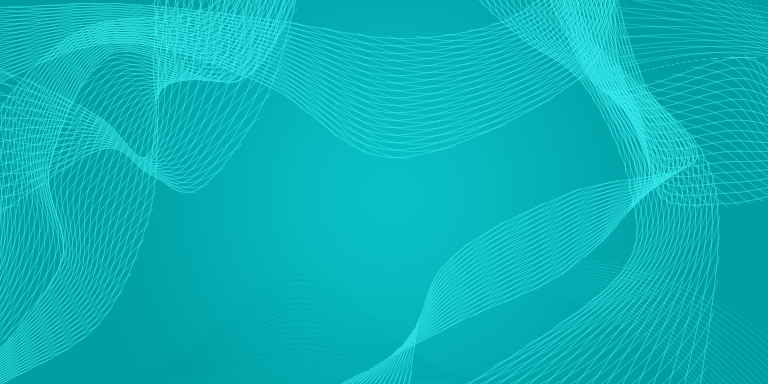
Reproduce this background procedurally as a WebGL 2 fragment shader.

```glsl
#version 300 es
precision highp float;
// Teal radial gradient under woven ribbons of fine pale lines.
// Each ribbon is a ruled surface between two splines: the shader solves for
// the ruling through the pixel, then draws straight and skewed strands on it.

#define LINE_WIDTH 0.25
#define LINE_STRENGTH 0.5
#define DENSE_LIMIT 0.65
#define STEPS 14
#define LINE_COLOR vec3(0.23, 0.94, 0.94)
#define CENTER_COLOR vec3(0.035, 0.75, 0.77)
#define EDGE_COLOR vec3(0.0, 0.618, 0.638)
#define GLOW_CENTER vec2(102.0, 49.0)

uniform vec2 u_resolution;
out vec4 outColor;

float cross2(vec2 a, vec2 b) { return a.x * b.y - a.y * b.x; }

// Antialiased strands at whole values of q, spaced by gap
float strands(float q, float gap) {
    float pixel = 100.0 / u_resolution.y;
    float d = abs(q - round(q)) * gap;
    float sharp = min(1.0, LINE_WIDTH / pixel) * 1.45
                * (1.0 - smoothstep(0.1, 0.9, d / max(LINE_WIDTH, pixel)));
    float dense = min(0.65 * LINE_WIDTH / max(gap, 0.001), DENSE_LIMIT);
    return mix(dense, sharp, smoothstep(0.8, 2.0, gap / pixel));
}

// Catmull-Rom segment as polynomial coefficients
mat4x2 segment(vec2 a, vec2 b, vec2 c, vec2 d) {
    return mat4x2(b, 0.5 * (c - a), a - 2.5 * b + 2.0 * c - 0.5 * d,
                  0.5 * (d - a) + 1.5 * (b - c));
}

// Signed area between the pixel and the ruling at t; zero on the ruling
float rulingSide(vec2 p, mat4x2 A, mat4x2 D, float t) {
    vec4 powers = vec4(1.0, t, t * t, t * t * t);
    return cross2(p - A * powers, D * powers);
}

// n strands follow the ribbon; as many again drift across it by skew
float ribbon(vec2 p, float n, float skew, vec2 a[8], vec2 b[8]) {
    float sum = 0.0;
    for (int k = 1; k < 6; k++) {
        mat4x2 A = segment(a[k - 1], a[k], a[k + 1], a[k + 2]);
        mat4x2 D = segment(b[k - 1], b[k], b[k + 1], b[k + 2]) - A;
        float previous = rulingSide(p, A, D, 0.0);
        for (int i = 1; i <= STEPS; i++) {
            float t = float(i) / float(STEPS);
            float side = rulingSide(p, A, D, t);
            if ((side < 0.0) != (previous < 0.0)) {
                // Refine the root, then measure across the ruling
                float slope = (side - previous) * float(STEPS);
                t -= side / slope;
                t -= rulingSide(p, A, D, t) / slope;
                vec4 powers = vec4(1.0, t, t * t, t * t * t);
                vec4 rates = vec4(0.0, 1.0, 2.0 * t, 3.0 * t * t);
                vec2 across = D * powers;
                float s = dot(p - A * powers, across) / max(dot(across, across), 1e-4);
                vec2 along = A * rates + s * (D * rates);
                float area = abs(cross2(across, along)) / n;
                if (abs(s - 0.5) < 0.5 + 0.3 / n) {
                    sum += strands(s * n, area / max(length(along), 1e-3));
                    float drift = (s + skew * (float(k) + t)) * n;
                    sum += 0.75 * strands(drift, area / max(length(along - skew * across), 1e-3));
                }
            }
            previous = side;
        }
    }
    return sum;
}

// Strands between two heights
float waveBand(float y, float low, float high, float n) {
    float span = max(high - low, 0.01);
    float s = (y - low) / span;
    return abs(s - 0.5) < 0.5 ? strands(s * n, span / n) : 0.0;
}

void main() {
    // Canvas spans 200 by 100 units
    vec2 p = gl_FragCoord.xy / u_resolution * vec2(200.0, 100.0);
    float falloff = smoothstep(0.0, 88.0, length(p - GLOW_CENTER));
    vec3 color = mix(CENTER_COLOR, EDGE_COLOR, falloff);

    // Faint dark hill along the bottom
    float hill = 30.0 * exp(-pow((p.x - 78.0) / 26.0, 2.0));
    color -= 0.018 * waveBand(p.y, 0.2 * hill, hill, 16.0);

    // Left arch, its lobe, the hanging sheet and the outer left mesh
    float light = ribbon(p, 15.0, 0.4,
        vec2[8](vec2(-21, -15), vec2(-3, -2), vec2(25, 15), vec2(38, 41), vec2(41, 64), vec2(40, 84), vec2(42, 108), vec2(43, 123)),
        vec2[8](vec2(-20, -6), vec2(-3, 6), vec2(16, 32), vec2(13, 57), vec2(29, 85), vec2(62, 79), vec2(78, 103), vec2(81, 121)));
    light += ribbon(p, 12.0, 0.35,
        vec2[8](vec2(-21, 37), vec2(-3, 43), vec2(26, 61), vec2(39, 54.5), vec2(52, 51), vec2(69, 74), vec2(78, 104), vec2(81, 123)),
        vec2[8](vec2(-21, 76), vec2(-3, 82), vec2(25, 70), vec2(37, 59), vec2(41, 68), vec2(41, 88), vec2(40, 104), vec2(40, 123)));
    light += ribbon(p, 16.0, 0.25,
        vec2[8](vec2(-26, 61), vec2(-3, 77), vec2(31, 89), vec2(69, 78), vec2(103, 59), vec2(150, 79), vec2(161, 104), vec2(167, 123)),
        vec2[8](vec2(-26, 100), vec2(-3, 98), vec2(31, 99), vec2(69, 95), vec2(103, 90), vec2(130, 94), vec2(148, 106), vec2(161, 116)));
    light += ribbon(p, 14.0, -0.4,
        vec2[8](vec2(-20, -4), vec2(-3, 8), vec2(16, 32), vec2(13, 57), vec2(29, 86), vec2(62, 79), vec2(78, 104), vec2(81, 123)),
        vec2[8](vec2(-26, 22), vec2(-3, 37), vec2(-3, 61), vec2(4, 77), vec2(23, 93), vec2(52, 97), vec2(65, 108), vec2(78, 116)));

    // Right descent, the fold into the lower fan, and the right mesh
    light += ribbon(p, 15.0, 0.4,
        vec2[8](vec2(112, 118), vec2(121, 104), vec2(136, 90), vec2(152, 78), vec2(164, 52), vec2(161, 28), vec2(118, -3), vec2(100, -17)),
        vec2[8](vec2(145, 123), vec2(149, 104), vec2(154, 90), vec2(165, 79), vec2(183, 60), vec2(187, 37), vec2(182, -3), vec2(180, -20)));
    light += ribbon(p, 15.0, -0.25,
        vec2[8](vec2(157, 130), vec2(160, 104), vec2(168, 78), vec2(181, 58), vec2(148, 49.5), vec2(115, 30), vec2(106, -3), vec2(105, -22)),
        vec2[8](vec2(143, 123), vec2(145, 104), vec2(153, 82), vec2(166, 52), vec2(148, 30), vec2(119, 16), vec2(83, -3), vec2(65, -12)));
    light += ribbon(p, 14.0, 0.35,
        vec2[8](vec2(221, 77), vec2(204, 80), vec2(192, 85), vec2(169, 78), vec2(156, 77), vec2(147, 92), vec2(142, 104), vec2(138, 121)),
        vec2[8](vec2(221, 56), vec2(204, 50), vec2(189, 47), vec2(172, 49), vec2(167, 69), vec2(161, 84), vec2(160, 104), vec2(159, 123)));

    // Softer waves in the right corners
    float crest = 80.0 + 5.0 * cos((p.x - 193.0) * 0.05);
    light += 0.7 * smoothstep(160.0, 163.0, p.x) * waveBand(p.y, crest, 138.0 - p.x * 0.2, 10.0);
    light += 0.6 * smoothstep(160.0, 163.0, p.x) * waveBand(p.y, crest, 130.0 - 0.9 * (p.x - 160.0), 14.0);
    float slopeTop = 32.0 - 0.009 * pow(p.x - 153.0, 2.0);
    light += 0.45 * smoothstep(140.0, 170.0, p.x) * waveBand(p.y, slopeTop - 8.0 - 0.5 * (p.x - 145.0), slopeTop, 18.0);

    color = mix(color, LINE_COLOR, 1.0 - exp(-LINE_STRENGTH * light));
    outColor = vec4(color, 1.0);
}
```
